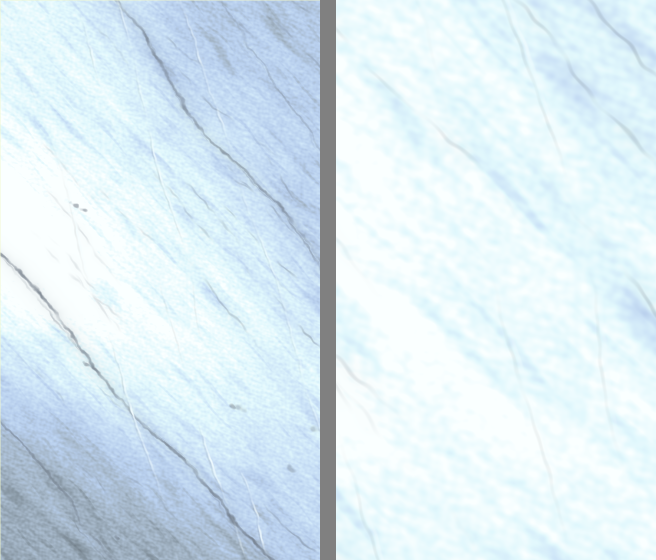
Left, the full canvas; right, a detail of the centre.
This texture is drawn by a Shadertoy shader. Its source:

```glsl
// Pale blue-white marble slab with diagonal grey veins and thin white cracks.

// Tones from shadow grey to glowing white
const vec3 TONES[6] = vec3[6](
    vec3(0.54, 0.60, 0.65), vec3(0.65, 0.72, 0.79), vec3(0.72, 0.81, 0.93),
    vec3(0.80, 0.89, 0.97), vec3(0.88, 0.97, 0.99), vec3(0.98, 1.00, 1.00));
const vec3 VEIN_COLOR = vec3(0.42, 0.46, 0.51);
const vec3 CRACK_COLOR = vec3(0.95, 0.99, 1.0);
const vec3 RIM_COLOR = vec3(0.95, 0.97, 0.80);

// Veins: x at the top edge, run per unit of fall, half width, strength
const vec4 VEINS[4] = vec4[4](
    vec4(0.200, 0.76, 0.0027, 0.80), vec4(-0.416, 0.90, 0.0025, 0.80),
    vec4(-0.561, 0.76, 0.0017, 0.55), vec4(0.378, 0.73, 0.0011, 0.28));
// Cracks: x at the top edge, run per unit of fall
const vec2 CRACKS[4] = vec2[4](
    vec2(0.205, 0.27), vec2(0.01, 0.31), vec2(0.32, 0.33), vec2(0.13, 0.30));

const float GRAIN_ANGLE = -0.80;
const float BASE_TONE = 3.9;
const float STREAK_AMOUNT = 0.7;
const float SMUDGE_AMOUNT = 1.1;
const float GRAIN_AMOUNT = 0.60;
const float CRACK_WIDTH = 0.0012;
const int FAINT_VEINS = 30;
const int SPECKS = 8;

vec2 hash2(vec2 p) {
    vec3 h = fract(p.xyx * vec3(0.1031, 0.1030, 0.0973));
    h += dot(h, h.yzx + 33.33);
    return fract((h.xx + h.yz) * h.zy);
}

float cornerSlope(vec2 cell, vec2 offset) {
    float a = 6.2832 * hash2(cell).x;
    return dot(vec2(cos(a), sin(a)), offset);
}

float gradientNoise(vec2 p) {
    vec2 i = floor(p), f = p - i;
    vec2 u = f * f * f * (f * (f * 6.0 - 15.0) + 10.0);
    vec2 e = vec2(1.0, 0.0);
    return mix(mix(cornerSlope(i, f), cornerSlope(i + e, f - e), u.x),
               mix(cornerSlope(i + e.yx, f - e.yx), cornerSlope(i + 1.0, f - 1.0), u.x), u.y);
}

// Rotates p so that x runs along the given angle
vec2 alongAxis(vec2 p, float angle) {
    float c = cos(angle), s = sin(angle);
    return vec2(c * p.x + s * p.y, c * p.y - s * p.x);
}

float stroke(float d, float halfWidth, float pixel) {
    return 1.0 - smoothstep(halfWidth * 0.2, halfWidth + pixel, abs(d));
}

// Broad light and shade, in steps of the tone ramp
float lighting(vec2 p) {
    vec2 g = alongAxis(p - vec2(0.04, 0.56), GRAIN_ANGLE) / vec2(0.29, 0.15);
    float upperRight = p.x - 0.19 - 0.77 * (1.0 - p.y);
    return BASE_TONE + 2.4 * exp(-dot(g, g))
        - 2.0 * smoothstep(-0.18, 0.22, upperRight)
        - 3.5 * (1.0 - smoothstep(0.02, 0.62, p.y + 0.5 * p.x));
}

// Clouds, diagonal streaks, sparse smudges and fine grain
float stoneTexture(vec2 p) {
    vec2 q = alongAxis(p, GRAIN_ANGLE);
    vec2 fibre = alongAxis(p, -0.35);
    float streaks = gradientNoise(q * vec2(4.0, 26.0) + 7.0)
                  + 0.8 * gradientNoise(q * vec2(16.0, 95.0) + 31.0);
    q.y += 0.008 * gradientNoise(q * 14.0);
    float smudge = smoothstep(0.18, 0.60, gradientNoise(q * vec2(7.0, 42.0) + 11.0))
                 + 0.6 * smoothstep(0.15, 0.55, gradientNoise(q * vec2(13.0, 110.0) + 63.0));
    float grain = gradientNoise(p * 170.0) + gradientNoise(fibre * vec2(70.0, 220.0));
    return 0.7 * gradientNoise(p * 4.5 + 3.0) + STREAK_AMOUNT * streaks
        - SMUDGE_AMOUNT * smudge + GRAIN_AMOUNT * grain + 0.1;
}

vec3 toneRamp(float t) {
    vec3 col = TONES[0] * (1.0 + 0.12 * clamp(t, -2.0, 0.0));
    for (int i = 1; i < 6; i++) col = mix(col, TONES[i], clamp(t - float(i - 1), 0.0, 1.0));
    return col;
}

float mainVeins(vec2 p, float pixel) {
    float ink = 0.0;
    float ragged = 0.0035 * gradientNoise(p * 65.0) + 0.0015 * gradientNoise(p * 150.0);
    for (int i = 0; i < 4; i++) {
        vec4 v = VEINS[i];
        float seed = float(i) * 7.3 + 2.5;
        float d = p.x - v.x - v.y * (1.0 - p.y);
        d += 0.035 * gradientNoise(vec2(p.y * 5.0, seed)) + 0.010 * gradientNoise(vec2(p.y * 24.0, seed));
        d = d / sqrt(1.0 + v.y * v.y) + ragged;
        float strand = d + 0.003 + 0.018 * gradientNoise(vec2(p.y * 7.0, seed + 3.4));
        float flow = clamp(0.65 + 1.0 * gradientNoise(vec2(p.y * 9.0, seed + 5.2))
                         + 0.8 * gradientNoise(vec2(p.y * 45.0, seed)), 0.08, 1.0);
        float line = flow * stroke(d, v.z * (0.6 + 0.6 * flow), pixel);
        line = max(line, 0.45 * (1.1 - flow) * stroke(strand, v.z * 0.5, pixel));
        ink = max(ink, v.w * (line + 0.18 * (1.0 - line) * exp(-abs(d) / (v.z * 3.5))));
    }
    return ink;
}

// Short hairlines that fade in and out along their length
float faintVeins(vec2 p, float aspect, float pixel) {
    float ink = 0.0;
    float ragged = 0.004 * gradientNoise(p * 60.0);
    for (int i = 0; i < FAINT_VEINS; i++) {
        vec2 h = hash2(vec2(float(i), 17.0)), k = hash2(vec2(float(i), 53.0));
        vec2 q = alongAxis(p - h * vec2(aspect, 1.0), GRAIN_ANGLE + 0.25 * (k.x - 0.5));
        float d = q.y + ragged + 0.014 * gradientNoise(vec2(q.x * 11.0, float(i) + 0.5));
        float ends = 1.0 - smoothstep(0.1, 1.0, abs(q.x) / mix(0.05, 0.22, k.y));
        float broken = smoothstep(-0.3, 0.4, gradientNoise(vec2(q.x * 28.0, float(i) + 0.7)));
        float line = stroke(d, 0.0013, pixel) + 0.25 * exp(-abs(d) / 0.005);
        ink = max(ink, ends * broken * mix(0.10, 0.30, h.x) * line);
    }
    return ink;
}

float specks(vec2 p, float aspect, float pixel) {
    float ink = 0.0;
    for (int i = 0; i < SPECKS; i++) {
        vec2 h = hash2(vec2(float(i), 91.0)), k = hash2(vec2(float(i), 29.0));
        vec2 q = alongAxis(p - h * vec2(aspect, 0.7), -0.5) * vec2(0.8, 1.3);
        float d = length(q) + 0.008 * gradientNoise(p * 90.0);
        ink = max(ink, mix(0.6, 0.25, k.x) * stroke(d, mix(0.004, 0.009, k.x), pixel));
    }
    return ink;
}

void mainImage(out vec4 fragColor, in vec2 fragCoord) {
    float pixel = 1.0 / iResolution.y;
    float aspect = iResolution.x * pixel;
    vec2 p = fragCoord * pixel;

    vec3 col = toneRamp(lighting(p) + stoneTexture(p));
    float ink = max(mainVeins(p, pixel), max(faintVeins(p, aspect, pixel), specks(p, aspect, pixel)));
    col = mix(col, VEIN_COLOR, ink);

    // Broken white cracks with a faint shadow on one side
    for (int i = 0; i < 4; i++) {
        float seed = float(i) * 5.7 + 40.4;
        float d = p.x - CRACKS[i].x - CRACKS[i].y * (1.0 - p.y) + 0.002 * gradientNoise(p * 70.0);
        d += 0.02 * gradientNoise(vec2(p.y * 5.0, seed)) + 0.003 * gradientNoise(vec2(p.y * 35.0, seed));
        float broken = smoothstep(-0.3, 0.4, gradientNoise(vec2(p.y * 8.0, seed + 2.3)));
        broken *= 0.6 + 0.9 * gradientNoise(vec2(p.y * 40.0, seed));
        col *= 1.0 - 0.10 * broken * stroke(d + 0.003, CRACK_WIDTH, pixel);
        float light = 0.75 * stroke(d, CRACK_WIDTH, pixel) + 0.25 * exp(-abs(d) / 0.006);
        col = mix(col, CRACK_COLOR, broken * light);
    }

    // Pale yellow rim on the left and top edges
    float rim = 1.0 - smoothstep(0.0005, 0.0025, min(p.x, 1.0 - p.y));
    fragColor = vec4(mix(col, RIM_COLOR, 0.5 * rim), 1.0);
}
```
